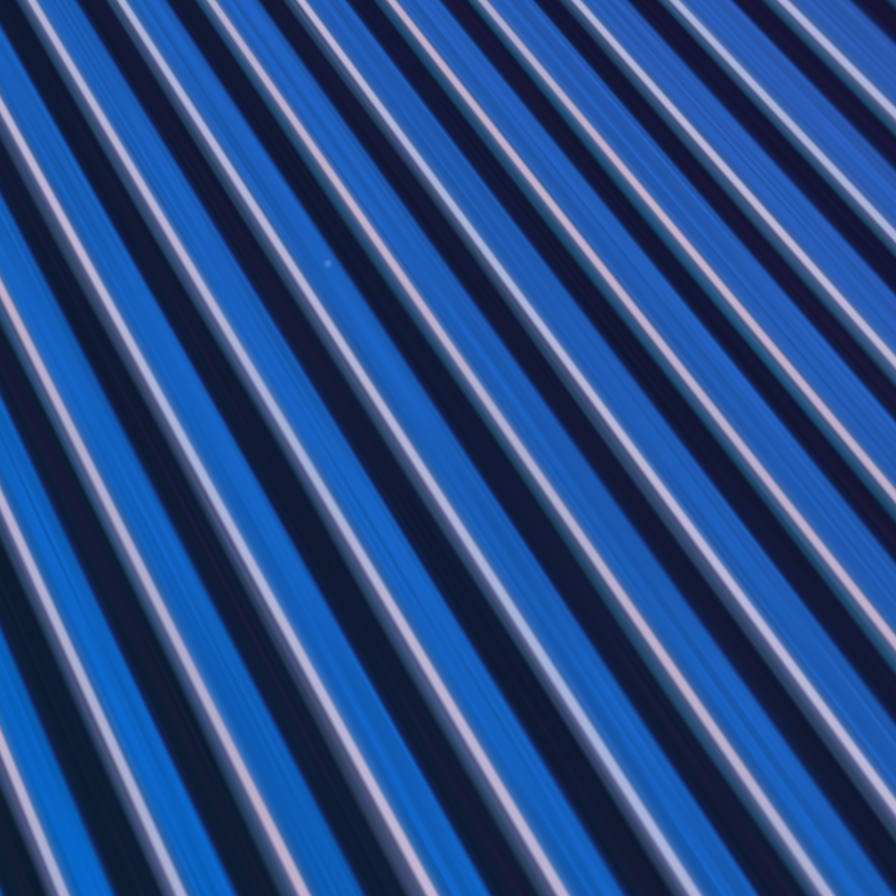
Reproduce this texture procedurally as a WebGL 1 fragment shader.

```glsl
precision highp float;
// Glossy blue ribs fanning out diagonally from a far apex above the upper left.
// Each point is projected from the apex to the top edge, giving a rib coordinate;
// a soft profile of steel flank, pale ridge, blue face and dark gap repeats along it.

uniform vec2 u_resolution;

// Layout, in canvas units
const vec2 APEX = vec2(-1.211, 3.1);
const float ORIGIN = 0.2357;      // a ridge on the top edge
const float PITCH = 0.1003;       // rib spacing along the top edge
const float SPREAD = 0.00022;     // widening of the spacing toward both sides

// Profile, as fractions of one rib
const float RIDGE_HALF = 0.044;
const float FACE_END_NEAR = 0.42; // lower left
const float FACE_END_FAR = 0.56;  // upper right
const float FLANK_WIDTH = 0.18;
const float FLANK_VARIATION = 0.05;
const float STREAK_STRENGTH = 0.09;

// Speck of dust
const vec2 SPECK = vec2(0.366, 0.706);
const float SPECK_RADIUS = 0.006;

// Colours
const vec3 FACE_NEAR = vec3(0.02, 0.38, 0.75);
const vec3 FACE_FAR = vec3(0.18, 0.35, 0.69);
const vec3 GAP_NEAR = vec3(0.045, 0.12, 0.20);
const vec3 GAP_FAR = vec3(0.075, 0.08, 0.21);
const vec3 NAVY = vec3(0.07, 0.13, 0.34);
const vec3 PLUM = vec3(0.15, 0.09, 0.22);
const vec3 FLANK_GREY = vec3(0.25, 0.32, 0.48);
const vec3 FLANK_TEAL = vec3(0.14, 0.36, 0.54);
const vec3 SEAM = vec3(0.27, 0.23, 0.40);
const vec3 RIDGE_COOL = vec3(0.72, 0.77, 0.92);
const vec3 RIDGE_PINK = vec3(0.78, 0.70, 0.80);

float hash(vec2 p) {
  vec3 q = fract(vec3(p.xyx) * 0.1031);
  q += dot(q, q.yzx + 33.33);
  return fract((q.x + q.y) * q.z);
}

float noise(vec2 p) {
  vec2 i = floor(p);
  vec2 f = fract(p);
  f = f * f * (3.0 - 2.0 * f);
  return mix(mix(hash(i), hash(i + vec2(1.0, 0.0)), f.x),
             mix(hash(i + vec2(0.0, 1.0)), hash(i + vec2(1.0, 1.0)), f.x), f.y);
}

// Rib number, with whole values on the ridges
float ribCoordinate(vec2 p) {
  float topX = APEX.x + (p.x - APEX.x) * (APEX.y - 1.0) / (APEX.y - p.y);
  float w = (topX - ORIGIN) / PITCH;
  return w - SPREAD * w * w * w * w;
}

float band(float x, float centre, float halfWidth, float soft) {
  return 1.0 - smoothstep(halfWidth - soft, halfWidth + soft, abs(x - centre));
}

void main() {
  vec2 p = gl_FragCoord.xy / u_resolution;
  float aa = 1.2 / (PITCH * min(u_resolution.x, u_resolution.y));
  float rib = ribCoordinate(p);
  float id = floor(rib + 0.35);
  float d = rib - id;               // signed distance from the ridge
  float far = clamp(0.5 * (p.x + p.y), 0.0, 1.0);
  float vary = hash(vec2(id + 20.0, 3.0));
  float drift = noise(vec2(id * 7.0 + 60.0, p.y * 4.0));

  // Dark gap, tinted plum in its middle
  vec3 col = mix(GAP_NEAR, GAP_FAR, far);
  float plum = noise(vec2(floor(rib) * 5.0 + 80.0, p.y * 3.0));
  col = mix(col, PLUM, 0.45 * plum * band(fract(rib), 0.68, 0.06, 0.06));

  // Blue face with a navy rim
  float faceEnd = mix(FACE_END_NEAR, FACE_END_FAR, far) + 0.04 * (vary - 0.5);
  float rim = max(aa, 0.035);
  vec3 face = mix(FACE_NEAR, FACE_FAR, far);
  face = mix(face, FLANK_GREY, 0.4 * (1.0 - smoothstep(0.03, 0.18, d)));
  float right = step(0.0, d);
  col = mix(col, NAVY, right * (1.0 - smoothstep(faceEnd, faceEnd + 0.09, d)));
  col = mix(col, face, right * (1.0 - smoothstep(faceEnd - rim, faceEnd + rim, d)));

  // Steel flank left of the ridge, with a thin seam
  float flankWidth = FLANK_WIDTH + FLANK_VARIATION * (drift - 0.5);
  vec3 flank = mix(FLANK_GREY, FLANK_TEAL, clamp(far + 0.6 * (vary - 0.5), 0.0, 1.0));
  flank *= mix(0.72, 1.05, smoothstep(-flankWidth, -0.06, d));
  float soft = max(aa, 0.03);
  col = mix(col, flank, (1.0 - right) * smoothstep(-flankWidth - soft, -flankWidth + soft, d));
  col = mix(col, SEAM, 0.65 * band(d, -0.075, 0.02, max(aa, 0.02)));

  // Fine streaks running along the ribs
  float streak = noise(vec2(rib * 28.0 + 300.0, p.y * 5.0));
  col *= 1.0 + STREAK_STRENGTH * (2.0 * streak - 1.0);

  // Pale ridge with a soft glow
  vec3 ridge = mix(RIDGE_COOL, RIDGE_PINK, clamp(0.6 * vary + 0.7 * drift, 0.0, 1.0));
  col = mix(col, ridge, 0.28 * band(d, 0.0, 0.07, 0.06));
  col = mix(col, ridge, mix(0.78, 1.0, drift) * band(d, 0.0, RIDGE_HALF, max(aa, 0.026)));

  // Single faint speck
  float speck = 1.0 - smoothstep(0.2, 1.0, length(p - SPECK) / SPECK_RADIUS);
  col = mix(col, RIDGE_COOL, 0.3 * speck);

  gl_FragColor = vec4(col, 1.0);
}
```
